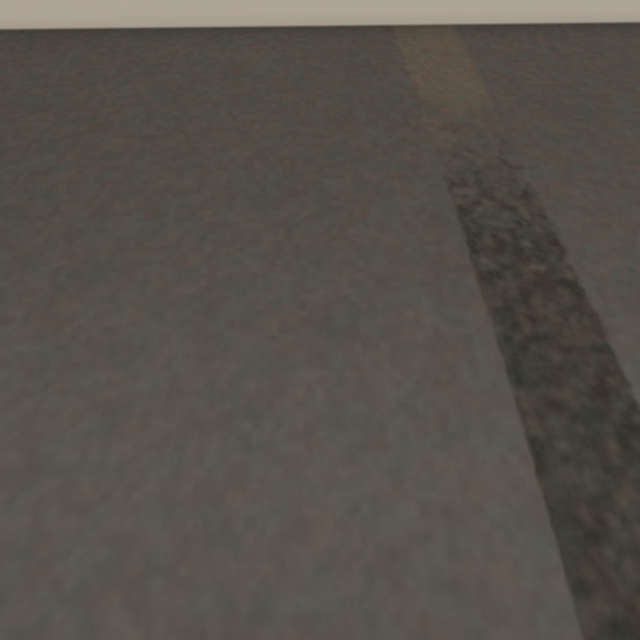
Write a Shadertoy shader that draws this texture.

```glsl
// Mottled grey-brown carpet in perspective, with a worn dark stripe and a pale wall edge.
#define WALL_COLOR   vec3(0.68, 0.64, 0.585)
#define NEAR_COLOR   vec3(0.352, 0.333, 0.310)
#define FAR_COLOR    vec3(0.314, 0.292, 0.267)
#define STRIPE_COLOR vec3(0.253, 0.237, 0.213)
#define TAN_COLOR    vec3(0.372, 0.330, 0.280)
#define HORIZON      1.5
#define GRAIN_FREQ   72.0
#define GRAIN_AMOUNT 0.085
#define TINT_AMOUNT  0.020

float hash(vec2 cell) {
    vec3 q = fract(vec3(cell.xyx) * 0.1031);
    q += dot(q, q.yzx + 33.33);
    return fract((q.x + q.y) * q.z);
}

float valueNoise(vec2 p) {
    vec2 cell = floor(p);
    vec2 f = fract(p);
    f = f * f * (3.0 - 2.0 * f);
    float low = mix(hash(cell), hash(cell + vec2(1, 0)), f.x);
    float high = mix(hash(cell + vec2(0, 1)), hash(cell + vec2(1, 1)), f.x);
    return mix(low, high, f.y);
}

// Three rotated octaves, centred on zero
float fbm(vec2 p) {
    float sum = 0.0;
    float weight = 0.5;
    for (int i = 0; i < 3; i++) {
        sum += weight * (valueNoise(p) - 0.5);
        p = mat2(1.5, 1.1, -1.1, 1.5) * p + 17.3;
        weight *= 0.5;
    }
    return sum;
}

// Soft coverage of the stripe between its two converging sides
float stripeMask(vec2 uv, float wobble) {
    float left = 0.911 - 0.267 * uv.y - 0.045 * uv.y * uv.y;
    float right = 1.18 - 0.49 * uv.y;
    float x = uv.x + wobble;
    return smoothstep(-0.005, 0.005, x - left) * smoothstep(-0.007, 0.007, right - x);
}

vec3 carpet(vec2 uv) {
    // Project the canvas onto the floor plane
    float scale = HORIZON - uv.y;
    vec2 ground = vec2((uv.x - 0.5) / scale, 1.1 / scale) + 3.0;
    float grain = fbm(ground * GRAIN_FREQ);
    float patches = fbm(ground * 19.0 + 40.0);
    float tint = fbm(ground * 38.0 + 90.0);

    // Base pile, lighter towards the viewer
    vec3 color = mix(NEAR_COLOR, FAR_COLOR, smoothstep(0.25, 0.9, uv.y));
    color *= 1.0 - 0.035 * smoothstep(0.3, 0.0, uv.x) * uv.y;

    // Dark worn part of the stripe, breaking up towards the far end
    float stripe = stripeMask(uv, 0.012 * grain);
    float blotch = fbm(ground * GRAIN_FREQ * 0.85 + 150.0);
    float worn = stripe * smoothstep(0.83, 0.58, uv.y + 0.18 * blotch);
    vec3 wornColor = STRIPE_COLOR * (1.0 + 0.62 * blotch);
    color = mix(color, wornColor, worn * 0.95);

    // Pale tan far part of the stripe
    float pale = stripe * smoothstep(0.77, 0.86, uv.y + 0.1 * patches);
    color = mix(color, TAN_COLOR, pale * 0.75);

    // Low contrast mottling with reddish and greenish fibres
    color *= 1.0 + GRAIN_AMOUNT * (2.0 * grain + 0.8 * patches);
    color += TINT_AMOUNT * 2.0 * tint * vec3(1.0, -0.35, -0.45);
    return color;
}

void mainImage(out vec4 fragColor, in vec2 fragCoord) {
    vec2 uv = fragCoord / iResolution.xy;
    float wallBase = 0.954 + 0.011 * uv.x;
    float height = uv.y - wallBase;

    // Floor with a contact shadow under the wall
    vec3 floorColor = carpet(uv);
    floorColor *= 1.0 - 0.20 * exp(min(height, 0.0) * 90.0);

    // Plain wall, a little darker at its foot
    vec3 wall = WALL_COLOR * (0.95 + 0.06 * smoothstep(0.0, 0.025, height));
    wall *= 1.0 + 0.01 * fbm(uv * 30.0);

    vec3 color = mix(floorColor, wall, smoothstep(-0.003, 0.003, height));
    fragColor = vec4(color, 1.0);
}
```
